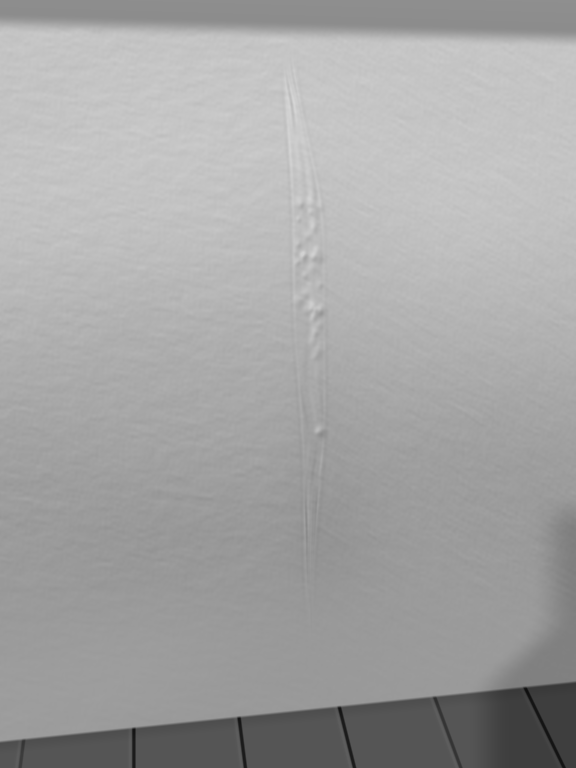
Give the GLSL for this texture, as a Shadertoy shader.

```glsl
// Pale embossed wall with a wrinkled vertical crease above a dark tiled floor.
#define WALL_LOW 0.600
#define WALL_HIGH 0.770
#define BAND_TONE 0.545
#define TILE_TONE 0.335
#define GRAIN 0.030
#define STREAK 0.050
#define LUMP 0.085
#define LUMP_COUNT 38
#define SEAM_COUNT 6

float hash(vec2 p) {
    p = fract(p * vec2(0.1031, 0.1137));
    p += dot(p, p.yx + 33.33);
    return fract((p.x + p.y) * p.x * 7.31 + p.y * 5.17);
}

float noise(vec2 p) {
    vec2 i = floor(p), f = fract(p);
    f = f * f * (3.0 - 2.0 * f);
    float low = mix(hash(i), hash(i + vec2(1, 0)), f.x);
    float high = mix(hash(i + vec2(0, 1)), hash(i + vec2(1, 1)), f.x);
    return mix(low, high, f.y);
}

// Plaster relief: slanted fibres, steeper on the right half
float plaster(vec2 p) {
    float slant = mix(0.15, 0.65, smoothstep(0.30, 0.46, p.x));
    vec2 q = vec2(p.x, p.y + slant * (p.x - 0.38));
    q += 0.006 * noise(p * 35.0);
    return 0.50 * noise(q * vec2(38.0, 85.0) + 7.0)
         + 0.34 * noise(q * vec2(80.0, 170.0) + 31.0)
         + 0.16 * noise(p * 260.0 + 60.0);
}

float creaseLeft(float y) {
    return 0.372 + 0.042 * (0.92 - y) + 0.002 * sin(y * 19.0);
}

float creaseWidth(float y) {
    return 0.005 + 0.033 * smoothstep(0.15, 0.62, y)
         * (1.0 - 0.75 * smoothstep(0.68, 0.93, y));
}

// Long wrinkles and bright and dark rims of the crease
float creaseStreaks(vec2 p) {
    float w = creaseWidth(p.y);
    float s = (p.x - creaseLeft(p.y)) / w;
    float ends = smoothstep(0.15, 0.32, p.y) * smoothstep(0.94, 0.86, p.y);
    float inside = smoothstep(-0.15, 0.1, s) * smoothstep(1.15, 0.9, s);
    float broken = mix(0.45, 1.0, noise(vec2(s * 2.0, p.y * 16.0)));
    float fold = noise(vec2(s * 5.0 + 2.0 * noise(vec2(3.0, p.y * 14.0)), p.y * 15.0))
               - noise(vec2(s * 5.0 + 0.8 + 2.0 * noise(vec2(3.0, p.y * 14.0)), p.y * 15.0));
    float d = s * w;
    float rims = exp(-pow(d / 0.0020, 2.0)) - 0.8 * exp(-pow((d + 0.004) / 0.0022, 2.0))
               + 0.7 * exp(-pow((d - w) / 0.0018, 2.0))
               - 0.7 * exp(-pow((d - w - 0.004) / 0.0022, 2.0));
    float sheen = 0.3 * inside * smoothstep(0.70, 0.82, p.y);
    return ends * (inside * fold * broken * 1.5 + rims * broken * 0.55 + sheen);
}

// Scattered blisters, lit from the upper left
float creaseLumps(vec2 p) {
    float sum = 0.0;
    for (int i = 0; i < LUMP_COUNT; i++) {
        float k = float(i), t = k / float(LUMP_COUNT);
        float y = 0.735 - 0.21 * t + 0.012 * sin(t * 19.0);
        y -= 0.09 * step(0.92, t);
        float across = mix(0.1, 0.95, fract(k * 0.618 + 0.25 * hash(vec2(k, 4.0))));
        across = mix(across, 0.55 + 0.4 * across, smoothstep(0.55, 0.75, t));
        vec2 c = vec2(creaseLeft(y) + across * creaseWidth(y), y);
        float r = mix(0.0032, 0.0062, hash(vec2(k + 9.0, 17.0)));
        vec2 d = (p - c) / r;
        d.y *= 0.8;
        sum += dot(d, vec2(-0.75, 0.8)) * exp(-dot(d, d)) * 1.2;
    }
    return clamp(sum, -1.3, 1.2);
}

float wall(vec2 p) {
    float tone = mix(WALL_LOW, WALL_HIGH, smoothstep(0.27, 0.82, p.y));
    tone += 0.018 * (noise(p * vec2(5.0, 7.0)) - 0.5);
    tone += 0.02 * smoothstep(0.3, 0.0, p.x) * smoothstep(0.25, 0.08, p.y);
    // Relief fades toward the floor
    vec2 toLight = vec2(-0.0025, 0.0035);
    float relief = plaster(p) - plaster(p + toLight);
    tone += GRAIN * 2.4 * relief * mix(0.3, 1.0, smoothstep(0.12, 0.35, p.y));
    // Shallow hollow beside the crease
    float beside = (p.x - 0.425) / 0.055;
    tone -= 0.018 * exp(-beside * beside) * smoothstep(0.18, 0.3, p.y) * smoothstep(0.6, 0.42, p.y);
    tone += STREAK * creaseStreaks(p) + LUMP * creaseLumps(p);
    // Shadow band along the top
    float bandEdge = 0.971 - 0.028 * p.x;
    float band = smoothstep(-0.014, 0.012, p.y - bandEdge);
    return mix(tone, BAND_TONE + 0.3 * (p.y - bandEdge), band);
}

float floorTiles(vec2 p, float depth, float px) {
    float tone = TILE_TONE - 0.03 * smoothstep(0.02, 0.0, depth);
    for (int i = 0; i < SEAM_COUNT; i++) {
        float k = float(i);
        float start = 0.031 + 0.1465 * k - 0.0032 * k * k;
        float x = start + (start - 0.174) * 0.91 * depth;
        float strength = i == 0 ? 0.10 : (i == 4 ? 0.13 : 0.23);
        float line = 1.0 - smoothstep(0.0008, 0.0022 + px, abs(p.x - x));
        float lip = exp(-pow((p.x - x + 0.005) / 0.002, 2.0));
        tone += 0.03 * lip - strength * line;
    }
    return tone;
}

void mainImage(out vec4 fragColor, in vec2 fragCoord) {
    vec2 p = fragCoord / iResolution.xy * vec2(0.75, 1.0);
    float px = 1.0 / iResolution.y;
    float depth = 0.034 + 0.104 * p.x - p.y;
    float onFloor = smoothstep(-0.001 - px, 0.001 + px, depth);
    float tone = mix(wall(p), floorTiles(p, depth, px), onFloor);
    // Soft shadow in the lower right corner
    float reach = 0.715 - 0.085 * smoothstep(0.20, 0.09, p.y);
    float shade = smoothstep(reach - 0.025, reach + 0.035, p.x) * smoothstep(0.36, 0.31, p.y);
    tone *= 1.0 - shade * mix(0.17, 0.27, onFloor);
    fragColor = vec4(vec3(clamp(tone, 0.0, 1.0)), 1.0);
}
```
